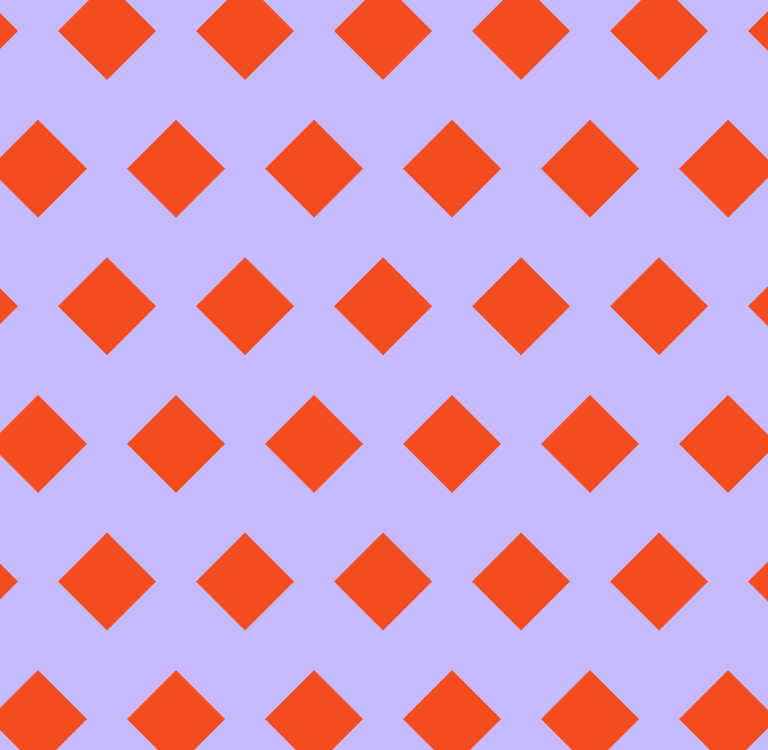
Write a Shadertoy shader that draws this pattern.

```glsl
// Staggered rows of flat orange diamonds on a lavender ground.

// Lengths are fractions of the canvas width.
const vec2 PITCH = vec2(0.1797, 0.1792);        // spacing across and between rows
const vec2 FIRST_CENTER = vec2(0.0495, 0.0402); // lower left diamond
const float HALF_DIAGONAL = 0.0638;
const float ROW_SHIFT = 0.5;                    // shift of odd rows, in pitches
const float EDGE_PIXELS = 0.7;                  // half width of the smoothed edge
const vec3 GROUND_COLOR = vec3(0.78, 0.73, 1.00);
const vec3 DIAMOND_COLOR = vec3(0.95, 0.30, 0.12);

// Signed distance to a square standing on its corner.
float diamondDistance(vec2 p, float halfDiagonal) {
    return (abs(p.x) + abs(p.y) - halfDiagonal) * inversesqrt(2.0);
}

// Offset from the nearest diamond center in the staggered lattice.
vec2 staggeredCell(vec2 p) {
    vec2 grid = (p - FIRST_CENTER) / PITCH;
    float row = floor(grid.y + 0.5);
    grid.x += ROW_SHIFT * mod(row, 2.0);
    return (fract(grid + 0.5) - 0.5) * PITCH;
}

void mainImage(out vec4 fragColor, in vec2 fragCoord) {
    vec2 p = fragCoord / iResolution.x;
    float edge = EDGE_PIXELS / iResolution.x;

    float d = diamondDistance(staggeredCell(p), HALF_DIAGONAL);
    float coverage = 1.0 - smoothstep(-edge, edge, d);

    fragColor = vec4(mix(GROUND_COLOR, DIAMOND_COLOR, coverage), 1.0);
}
```
